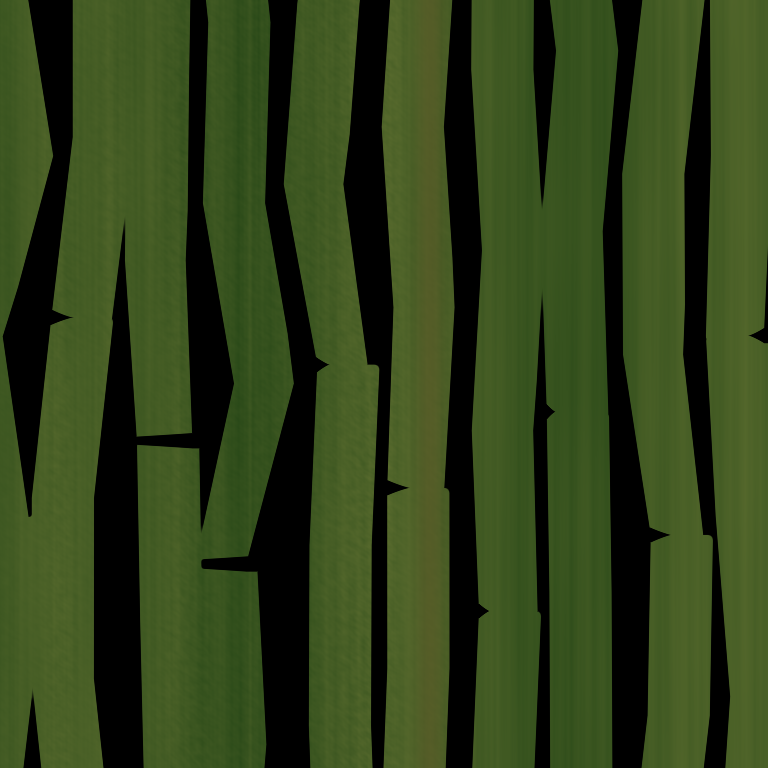
A WebGL 1 fragment shader for this pattern:

```glsl
precision highp float;
// Upright green stalks on black: each is a bent strip with one joint, where
// the strip steps in width and a pointed notch cuts into its side.
// The strips form one mask over a lengthwise-streaked, mottled leaf colour.
uniform vec2 u_resolution;

const float SPACING = 0.108;   // distance between neighbouring stalks
const float SEGMENT = 0.235;   // height between two bends

float hash(vec2 p) {
  vec3 q = fract(vec3(p.xyx) * vec3(0.1031, 0.1030, 0.0973));
  q += dot(q, q.yzx + 33.33);
  return fract((q.x + q.y) * q.z);
}

vec2 gradient(vec2 cell) {
  float angle = 6.2832 * hash(cell + 17.0);
  return vec2(cos(angle), sin(angle));
}

// Gradient noise, roughly -0.7 to 0.7
float noise(vec2 p) {
  vec2 i = floor(p), f = fract(p);
  vec2 s = f * f * f * (f * (f * 6.0 - 15.0) + 10.0);
  vec2 e = vec2(1.0, 0.0);
  float low = mix(dot(gradient(i), f), dot(gradient(i + e), f - e), s.x);
  float high = mix(dot(gradient(i + e.yx), f - e.yx),
                   dot(gradient(i + 1.0), f - 1.0), s.x);
  return mix(low, high, s.y);
}

float smoothMin(float a, float b, float k) {
  float h = max(k - abs(a - b), 0.0) / k;
  return min(a, b) - h * h * k * 0.25;
}

// Inner distance of stalk number id: positive inside, negative outside
float stalk(vec2 p, float id) {
  float joint = 0.18 + 0.42 * fract(id * 0.618 + 0.35);
  float up = p.y - joint;

  // Bent centre line
  float knot = floor(up / SEGMENT);
  float bend = mix(hash(vec2(id + 20.0, knot + 9.0)),
                   hash(vec2(id + 20.0, knot + 10.0)), fract(up / SEGMENT));
  float sway = mix(0.04, 0.085, hash(vec2(id + 5.0, 71.0)));
  float x = p.x - id * SPACING - sway * (bend - 0.5);

  // The upper piece narrows towards the joint, the lower starts wide
  float stepOut = 0.026 * hash(vec2(id + 8.0, 43.0));
  float left = x + 0.039;
  float right = 0.042 - x;
  float upperRight = right - stepOut * (1.0 - clamp(up / 0.3, 0.0, 1.0));
  float upper = min(min(left, upperRight), up + 0.004);
  float lower = smoothMin(min(left, right), -up, 0.008);
  float body = max(upper, lower);

  // Pointed notch in one side; a few run right through
  float pick = hash(vec2(id + 3.0, 57.0));
  float depth = pick > 0.88 ? 0.3 : 0.012 + 0.042 * pick;
  float side = hash(vec2(id + 2.0, 91.0)) < 0.7 ? left : upperRight;
  float taper = pow(1.0 - clamp(side / depth, 0.0, 1.0), 1.6);
  return min(body, abs(up) + 0.003 - 0.013 * taper);
}

float band(float x, float centre, float width) {
  float d = (x - centre) / width;
  return exp(-d * d);
}

vec3 leafColour(vec2 p) {
  // Broad tone across, then finer lengthwise streaks
  float tone = 0.52 + 0.27 * cos((p.x / SPACING - 1.0) * 1.6);
  tone += 0.32 * noise(vec2(p.x * 24.0, p.y * 0.6 + 4.0));
  tone += 0.20 * noise(vec2(p.x * 95.0, p.y * 1.2));
  tone += 0.10 * noise(vec2(p.x * 260.0, p.y * 2.0));

  // Pale veins and one crisp change of tone
  tone += 0.22 * band(p.x, 0.326, 0.003) + 0.2 * band(p.x, 0.884, 0.01);
  tone -= 0.12 * smoothstep(0.334, 0.337, p.x) * smoothstep(0.43, 0.37, p.x);

  // Fine slanted mottling, fading to smooth leaf on the right
  float rough = smoothstep(0.66, 0.54, p.x)
              * (0.55 + 0.9 * noise(vec2(p.x * 16.0, 8.5)));
  vec2 grain = vec2(p.x * 75.0, p.y * 110.0 + p.x * 60.0);
  tone += rough * (0.28 * noise(grain) + 0.18 * noise(grain * 2.1 + 31.0));
  tone += 0.10 * noise(p * vec2(14.0, 5.0) + 50.0);

  vec3 colour = mix(vec3(0.175, 0.295, 0.10), vec3(0.33, 0.405, 0.17),
                    clamp(tone, -0.1, 1.15));
  float brown = band(p.x, 0.56, 0.018) + 0.3 * band(p.x, 0.6, 0.012);
  return mix(colour, vec3(0.37, 0.36, 0.16), 0.6 * brown);
}

void main() {
  vec2 p = gl_FragCoord.xy / u_resolution;
  float pixel = 1.0 / min(u_resolution.x, u_resolution.y);

  // Union of the stalks, with slightly rounded inner corners
  float inside = -1.0;
  for (int i = -1; i <= 10; i++) {
    inside = -smoothMin(-inside, -stalk(p, float(i)), 0.004);
  }
  float cover = smoothstep(-0.6 * pixel, 0.6 * pixel, inside);
  gl_FragColor = vec4(leafColour(p) * cover, 1.0);
}
```
